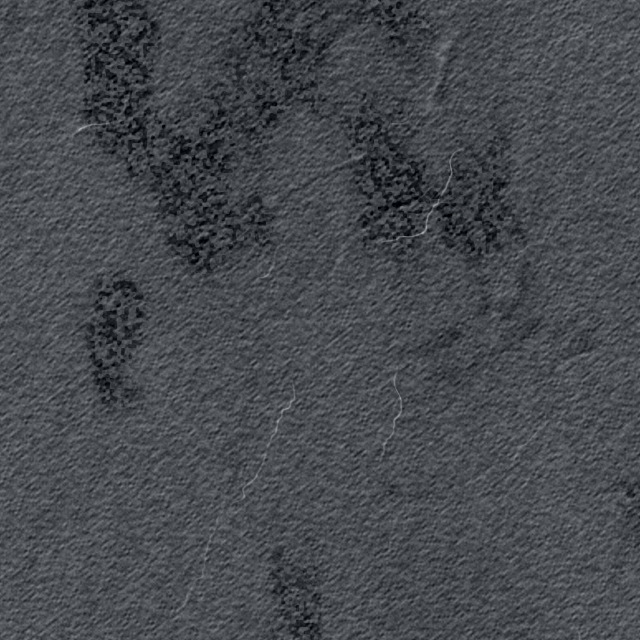
Write a WebGL 1 fragment shader that draws this texture.

```glsl
precision highp float;
// Dark blue-grey slate: fine cleft grain, pitted dark patches, diagonal creases and pale veins.

uniform vec2 u_resolution;

const vec3  SLATE_COLOR    = vec3(0.292, 0.306, 0.322);
const vec3  VEIN_TINT      = vec3(0.98, 1.0, 1.01);
const float BEDDING_ANGLE  = 0.66;   // direction of the cleavage, radians
const float GRAIN_SCALE    = 215.0;  // grains across the canvas
const float GRAIN_RELIEF   = 0.165;
const float FINE_GRAIN     = 0.10;
const float COARSE_GRAIN   = 0.07;
const float CLOUD_CONTRAST = 0.07;
const float PATCH_SHADE    = 0.025;
const float PIT_DEPTH      = 0.17;
const float CREASE_LIGHT   = 0.09;
const float CREASE_DARK    = 0.08;
const float VEIN_CELLS     = 4.0;    // vein cells across the canvas
const float VEIN_WIDTH     = 0.0016;
const float VEIN_LIGHT     = 0.25;

float hash(vec2 p) {
  return fract(sin(dot(p, vec2(12.9898, 78.233))) * 43758.5453);
}

float noise(vec2 p) {
  vec2 i = floor(p), f = fract(p);
  f = f * f * (3.0 - 2.0 * f);
  return mix(mix(hash(i), hash(i + vec2(1.0, 0.0)), f.x),
             mix(hash(i + vec2(0.0, 1.0)), hash(i + vec2(1.0, 1.0)), f.x), f.y);
}

float fbm(vec2 p) {
  float sum = 0.0, amp = 0.533;
  for (int i = 0; i < 4; i++) {
    sum += amp * noise(p);
    p = mat2(0.8, 0.6, -0.6, 0.8) * p * 2.03 + 17.3;
    amp *= 0.5;
  }
  return sum;
}

// Coordinates along and across a direction
vec2 alongAcross(vec2 p, float angle) {
  vec2 dir = vec2(cos(angle), sin(angle));
  return vec2(dot(p, dir), dot(p, vec2(-dir.y, dir.x)));
}

// Embossed grain, slightly drawn out along the bedding
float grain(vec2 p) {
  vec2 q = alongAcross(p, BEDDING_ANGLE) * GRAIN_SCALE * vec2(0.75, 1.15);
  float relief = noise(q) - noise(q + vec2(0.25, 0.95));
  return relief * GRAIN_RELIEF
       + (noise(p * GRAIN_SCALE * 1.8 + 31.0) - 0.5) * FINE_GRAIN
       + (noise(q * 0.45 + 57.0) - 0.5) * COARSE_GRAIN;
}

// Upright dark patches broken into small pits
float pittedPatches(vec2 p) {
  float field = fbm(p * vec2(7.0, 4.2) + vec2(3.7, 8.1)) + 0.08 * (p.y - 0.5);
  float patchMask = smoothstep(0.57, 0.74, field);
  float pits = smoothstep(0.4, 0.72, noise(p * GRAIN_SCALE * 0.8 + 91.0));
  return patchMask * (PATCH_SHADE + PIT_DEPTH * pits);
}

// Faint long creases: contour lines of stretched noise, lit on one side
float creases(vec2 p) {
  vec2 q = alongAcross(p, BEDDING_ANGLE);
  q.y += (fbm(p * 11.0) - 0.5) * 0.035;
  float level = fbm(q * vec2(2.2, 10.0) + 5.0) - 0.5;
  float mask = smoothstep(0.46, 0.68, fbm(p * 4.5 + 23.0) + 0.16 * (p.y - 0.5));
  float light = smoothstep(0.022, 0.0, abs(level - 0.02));
  float dark = smoothstep(0.03, 0.0, abs(level + 0.02));
  return mask * (light * CREASE_LIGHT - dark * CREASE_DARK);
}

// Scattered jagged veins, one at most per cell, steeper towards the bottom
float veins(vec2 p) {
  float pixel = 1.0 / u_resolution.y;
  float width = max(VEIN_WIDTH, 0.7 * pixel);
  vec2 home = floor(p * VEIN_CELLS);
  float sum = 0.0;
  for (int y = -1; y <= 1; y++) {
    for (int x = -1; x <= 1; x++) {
      vec2 cell = home + vec2(float(x), float(y));
      float seed = hash(cell + 4.3);
      vec2 jitter = vec2(hash(cell + 11.7), hash(cell + 29.1));
      vec2 center = (cell + 0.2 + 0.6 * jitter) / VEIN_CELLS;
      float angle = mix(1.1, 0.55, center.y) + 0.35 * (seed - 0.5);
      float halfLength = mix(0.05, 0.15, hash(cell + 41.9));
      vec2 q = alongAcross(p - center, angle);
      q.y += (fbm(vec2(q.x * 15.0 + seed * 60.0, seed * 37.0)) - 0.5) * 0.075;
      float taper = smoothstep(1.0, 0.4, abs(q.x) / halfLength);
      float broken = smoothstep(0.2, 0.55, noise(vec2(q.x * 45.0, seed * 83.0)));
      float core = smoothstep(width * 1.7, 0.0, abs(q.y));
      float halo = exp(-abs(q.y) / 0.004) * 0.22;
      float shadow = smoothstep(0.003, 0.0, abs(q.y + 0.0045)) * 0.25;
      float strength = step(0.25, seed) * mix(0.25, 1.0, hash(cell + 67.7));
      sum += strength * taper * (core * mix(0.35, 1.0, broken) + halo - shadow);
    }
  }
  return sum * VEIN_LIGHT;
}

void main() {
  vec2 p = gl_FragCoord.xy / u_resolution.y;
  float clouds = (fbm(p * 3.0 + 71.0) - 0.5) * CLOUD_CONTRAST;
  float tone = clouds + grain(p) + creases(p) - pittedPatches(p);
  vec3 color = SLATE_COLOR + tone + VEIN_TINT * veins(p);
  gl_FragColor = vec4(clamp(color, 0.0, 1.0), 1.0);
}
```
